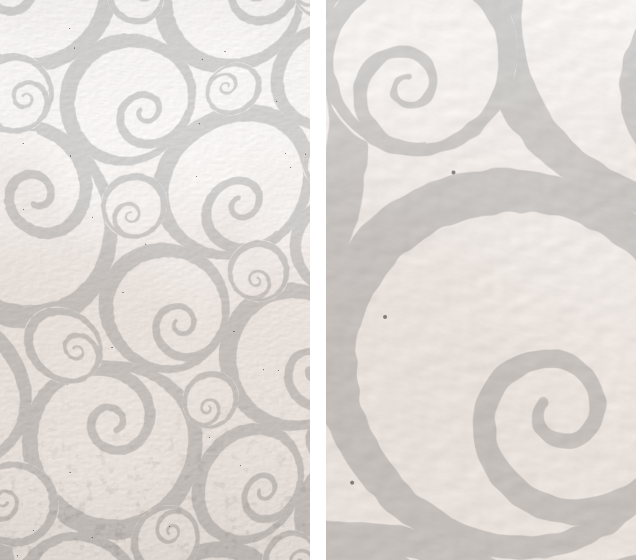
Left: the whole. Right: its middle third, enlarged.
This pattern is drawn by a Shadertoy shader. Its source:

```glsl
// Grey scrollwork on warm embossed paper: tangent rings of three sizes on a
// conformally bent lattice, each holding a tapering logarithmic spiral.
// The scrolls share one distance field that is tinted over the paper grain.

const float TAU = 6.28319;

float hash(vec2 p) {
    return fract(sin(dot(p, vec2(127.1, 311.7))) * 43758.5453);
}

float noise(vec2 p) {
    vec2 i = floor(p), f = fract(p);
    f = f * f * (3.0 - 2.0 * f);
    return mix(mix(hash(i), hash(i + vec2(1, 0)), f.x),
               mix(hash(i + vec2(0, 1)), hash(i + vec2(1, 1)), f.x), f.y);
}

float fbm(vec2 p) {
    float sum = 0.0, amp = 0.5;
    for (int i = 0; i < 4; i++) {
        sum += amp * noise(p);
        p = p * 2.03 + 17.3;
        amp *= 0.5;
    }
    return sum;
}

mat2 rotation(float a) {
    return mat2(cos(a), sin(a), -sin(a), cos(a));
}

// Signed distance to a crescent ring with a spiral leaving it tangentially
float scroll(vec2 q, float radius, vec2 id) {
    q = rotation(TAU * hash(id + 3.7)) * q / radius;
    if (hash(id + 9.1) > 0.5) q.y = -q.y;

    float disc = length(q) - 1.0;
    float ring = max(disc, 0.83 - length(q + vec2(0.06, 0.0)));

    // Unroll the angle around the off-centre pole to the nearest turn
    vec2 v = q + vec2(0.32, 0.0);
    float r = max(length(v), 1e-4);
    float turn = atan(v.y, v.x) - 3.82;
    turn += TAU * round((log(r / 0.68) / 0.2 - turn) / TAU);
    if (turn > 0.0) turn = mod(turn, TAU) - TAU;
    turn = max(turn, -9.8);

    float growth = exp(0.2 * turn);
    vec2 onCurve = 0.68 * growth * vec2(cos(turn + 3.82), sin(turn + 3.82));
    float spiral = length(v - onCurve) - (0.025 + 0.06 * growth);
    return radius * min(ring, max(spiral, disc));
}

// All scrolls, in lattice units
float scrollwork(vec2 g) {
    float d = 1.0;
    // Large and medium rings alternate like a chequerboard, so they touch
    for (int y = -1; y <= 1; y++)
    for (int x = -1; x <= 1; x++) {
        vec2 id = floor(g) + vec2(x, y);
        float radius = 0.44 + 0.14 * mod(id.x + id.y, 2.0);
        d = min(d, scroll(g - id - 0.5, radius, id));
    }
    // Small scrolls lie over the gaps at the cell corners
    vec2 corner = round(g);
    float radius = 0.2 + 0.05 * hash(corner + 5.3);
    d = max(d, radius - length(g - corner));
    return min(d, scroll(g - corner, radius, corner + 41.0));
}

// Paper tone: bright above, pinkish and mottled below, embossed throughout
vec3 paper(vec2 p, float height) {
    float cloud = fbm(p * 3.0 + 4.0) - 0.47;
    float bright = smoothstep(0.42, 0.78, height + 0.25 * cloud);
    vec3 tone = mix(vec3(0.905, 0.875, 0.855), vec3(0.965, 0.955, 0.948), bright);
    tone -= 0.03 * smoothstep(0.2, 0.0, height) + 0.02 * smoothstep(0.9, 1.0, height);
    tone += 0.03 * cloud;

    vec2 fibre = p * vec2(55.0, 95.0);
    float emboss = fbm(fibre) - fbm(fibre + vec2(0.35, -0.6));
    tone += 0.06 * emboss;
    float stain = smoothstep(0.55, 0.75, fbm(p * 45.0)) * smoothstep(0.4, 0.1, height);
    return tone - 0.05 * stain;
}

void mainImage(out vec4 fragColor, in vec2 fragCoord) {
    vec2 p = fragCoord / iResolution.x;
    float height = fragCoord.y / iResolution.y;
    vec2 z = p - 0.5 * iResolution.xy / iResolution.x;

    // Complex map z + c z^2 varies the sizes but keeps the rings round
    vec2 bent = z + 0.2 * vec2(z.x * z.x - z.y * z.y, 2.0 * z.x * z.y);
    bent += 0.02 * sin(bent.yx * 5.0 + vec2(0.6, 2.1));
    vec2 lattice = rotation(0.5) * bent * 2.05 + vec2(0.35, 0.6);
    float pixel = 2.05 * length(vec2(1.0, 0.0) + 0.4 * z) / iResolution.x;

    float d = scrollwork(lattice) + 0.008 * (noise(p * 70.0) - 0.5);
    float ink = smoothstep(pixel, -pixel, d);

    vec3 color = paper(p, height);
    color *= mix(vec3(1.0), vec3(0.846, 0.851, 0.852), ink);

    // Sparse dark flecks
    vec2 cell = floor(p * 24.0);
    vec2 spot = vec2(hash(cell + 1.3), hash(cell + 7.9)) * 0.8 + 0.1;
    float fleck = smoothstep(0.07, 0.03, length(fract(p * 24.0) - spot));
    color *= 1.0 - 0.45 * fleck * step(0.975, hash(cell + 2.2));

    fragColor = vec4(color, 1.0);
}
```
